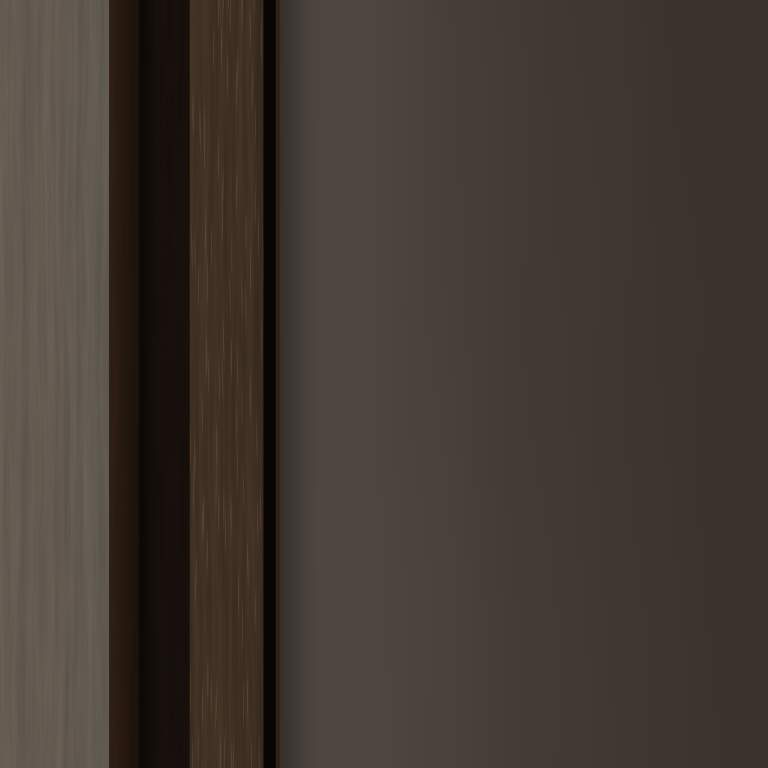
Reproduce this texture procedurally as a Shadertoy shader.

```glsl
// Vertical timber door-frame profiles beside a softly lit plain wall.
// Soft-edged bands are layered from left to right; stretched cellular noise
// and layered sines form the grain, and smooth ramps shade the wall.

// Band edges, as fractions of the canvas width
const float PALE_END = 0.1420;
const float REVEAL_END = 0.1810;
const float RECESS_END = 0.2470;
const float FRAME_END = 0.3430;
const float GAP_END = 0.3590;
const float WALL_START = 0.3645;

// Materials
const vec3 PALE_WOOD = vec3(0.392, 0.352, 0.314);
const vec3 REVEAL_WOOD = vec3(0.180, 0.115, 0.072);
const vec3 RECESS_WOOD = vec3(0.088, 0.060, 0.047);
const vec3 FRAME_WOOD = vec3(0.248, 0.188, 0.138);
const vec3 GAP_BLACK = vec3(0.026, 0.017, 0.011);
const vec3 BEAD_BROWN = vec3(0.190, 0.125, 0.080);
const vec3 WALL_LIGHT = vec3(0.306, 0.276, 0.254);
const vec3 WALL_MID = vec3(0.262, 0.229, 0.206);
const vec3 WALL_DARK = vec3(0.230, 0.196, 0.174);

// Grain strengths
const float PALE_GRAIN = 0.17;
const float FRAME_GRAIN = 0.30;
const float PORE_GLOW = 0.10;

vec2 hash2(vec2 p) {
    vec3 q = fract(p.xyx * vec3(0.1031, 0.1030, 0.0973));
    q += dot(q, q.yzx + 33.33);
    return fract((q.xx + q.yz) * q.zy);
}

// Distance to the nearest scattered cell centre
float cellular(vec2 p) {
    vec2 cell = floor(p), local = fract(p);
    float nearest = 2.0;
    for (int j = -1; j <= 1; j++) {
        for (int i = -1; i <= 1; i++) {
            vec2 offset = vec2(i, j);
            vec2 delta = offset + hash2(cell + offset) - local;
            nearest = min(nearest, dot(delta, delta));
        }
    }
    return sqrt(nearest);
}

// Slow sideways drift of the fibres
float fibreDrift(vec2 uv) {
    return 0.0018 * sin(uv.y * 7.0 + uv.x * 31.0)
         + 0.0007 * sin(uv.y * 19.0 - uv.x * 57.0);
}

// Vertical fibres, roughly -0.5 to 0.5
float woodGrain(vec2 uv, float density) {
    vec2 p = vec2(uv.x + fibreDrift(uv), uv.y);
    float coarse = cellular(p * vec2(density, 3.5)) - 0.45;
    float fine = cellular(p * vec2(density * 2.1, 9.0) + 17.0) - 0.45;
    float rings = sin(p.x * density * 2.7 + 1.6 * sin(p.x * density * 0.63 + p.y));
    return 0.50 * coarse + 0.38 * fine + 0.12 * rings;
}

// Covers everything right of an edge with the next layer
vec3 layer(vec3 below, vec3 above, float x, float edge, float softness) {
    return mix(below, above, smoothstep(edge - softness, edge + softness, x));
}

vec3 paleWood(vec2 uv) {
    float bands = 0.018 * sin(uv.x * 118.0 + 0.7 * sin(uv.y * 3.0));
    vec3 tone = PALE_WOOD * (1.0 + bands + PALE_GRAIN * woodGrain(uv, 125.0));
    vec3 greyEdge = vec3(0.97, 1.0, 1.02);
    return tone * mix(vec3(1.0), greyEdge, smoothstep(0.06, PALE_END, uv.x));
}

vec3 frameWood(vec2 uv) {
    float grain = woodGrain(uv + 3.7, 155.0);
    vec2 p = vec2(uv.x + fibreDrift(uv), uv.y);
    float pores = 1.0 - smoothstep(0.05, 0.22, cellular(p * vec2(175.0, 5.0) + 41.0));
    vec3 tone = FRAME_WOOD * (1.0 + FRAME_GRAIN * grain + 0.025 * sin(uv.x * 95.0 + uv.y * 2.0));
    tone *= 1.0 - 0.16 * smoothstep(FRAME_END - 0.018, FRAME_END, uv.x);
    return tone + PORE_GLOW * pores * vec3(0.75, 0.65, 0.52);
}

vec3 wall(vec2 uv) {
    // The light reaches further right near the bottom
    float x = uv.x - 0.045 * (0.5 - uv.y) + 0.006 * sin(uv.y * 9.0 + uv.x * 5.0);
    vec3 tone = mix(WALL_LIGHT, WALL_MID, smoothstep(0.43, 0.72, x));
    tone = mix(tone, WALL_DARK, smoothstep(0.62, 1.00, x));
    float cornerShade = smoothstep(WALL_START - 0.012, WALL_START + 0.055, uv.x);
    tone *= mix(0.66, 1.0, cornerShade);
    return tone * (1.0 + 0.006 * sin(uv.x * 43.0 + 1.3 * sin(uv.y * 5.0)));
}

void mainImage(out vec4 fragColor, in vec2 fragCoord) {
    vec2 uv = fragCoord / iResolution.xy;
    float x = uv.x;
    float softness = max(0.0009, 0.7 / iResolution.x);

    float revealShade = mix(1.0, 0.62, smoothstep(PALE_END, REVEAL_END, x));
    vec3 reveal = REVEAL_WOOD * revealShade * (1.0 + 0.15 * woodGrain(uv + 8.0, 110.0));
    float recessShade = mix(0.48, 1.0, smoothstep(REVEAL_END - 0.003, REVEAL_END + 0.028, x));
    vec3 recess = RECESS_WOOD * recessShade * (1.0 + 0.24 * woodGrain(uv + 5.0, 130.0));

    vec3 color = paleWood(uv);
    color = layer(color, reveal, x, PALE_END, softness);
    color = layer(color, recess, x, REVEAL_END, softness * 2.0);
    color = layer(color, frameWood(uv), x, RECESS_END, softness);
    color = layer(color, GAP_BLACK, x, FRAME_END, softness * 1.5);
    color = layer(color, BEAD_BROWN, x, GAP_END, softness);
    color = layer(color, wall(uv), x, WALL_START, softness * 1.5);
    fragColor = vec4(color, 1.0);
}
```
